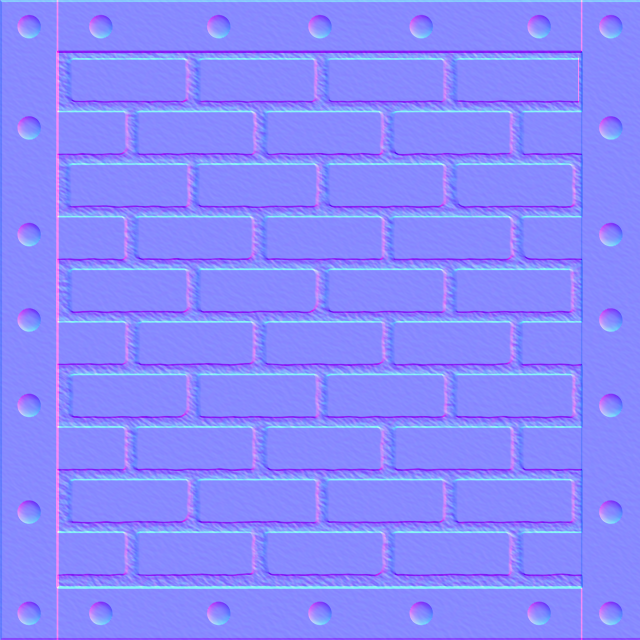
A WebGL 1 fragment shader for this texture map:

```glsl
precision highp float;
// Normal map of a brick wall inside a plate frame with round dents.
uniform vec2 u_resolution;

// The canvas spans UNITS in both directions, with y running down.
const float UNITS = 768.0;
const vec2 PANEL_MIN = vec2(69.0, 62.0);
const vec2 PANEL_MAX = vec2(698.0, 705.0);
const vec2 BRICK_PITCH = vec2(154.2, 63.1);
const vec2 BRICK_SIZE = vec2(142.0, 51.2);
const float BRICK_HEIGHT = 1.6;
const float SKIRT_HEIGHT = 0.75;
const vec3 FLAT_COLOR = vec3(0.53, 0.54, 1.0);

float hash(vec2 p) {
  vec3 q = fract(p.xyx * 0.1031);
  q += dot(q, q.yzx + 33.33);
  return fract((q.x + q.y) * q.z);
}

vec2 gradientAt(vec2 cell) {
  float angle = 6.2832 * hash(cell);
  return vec2(cos(angle), sin(angle));
}

float gradientNoise(vec2 p) {
  vec2 i = floor(p);
  vec2 f = p - i;
  vec2 u = f * f * f * (f * (f * 6.0 - 15.0) + 10.0);
  vec2 e = vec2(1.0, 0.0);
  float a = dot(gradientAt(i), f);
  float b = dot(gradientAt(i + e.xy), f - e.xy);
  float c = dot(gradientAt(i + e.yx), f - e.yx);
  float d = dot(gradientAt(i + e.xx), f - e.xx);
  return mix(mix(a, b, u.x), mix(c, d, u.x), u.y);
}

// Diagonal streaks falling to the right.
float grain(vec2 p) {
  vec2 q = vec2(0.84 * p.x + 0.54 * p.y, 0.84 * p.y - 0.54 * p.x);
  return gradientNoise(q / vec2(10.0, 5.0) + 90.0)
       + 0.5 * gradientNoise(q / vec2(5.0, 3.0) + 40.0);
}

// x: raised brick face, y: mortar skirt sloping away from it.
vec2 brickProfile(vec2 p) {
  float row = clamp(floor((p.y - 65.0) / BRICK_PITCH.y), 0.0, 9.0);
  float odd = mod(row, 2.0);
  float start = mix(83.5, 9.0, odd);
  float col = max(floor((p.x - start + 6.0) / BRICK_PITCH.x), 0.0);
  vec2 id = vec2(col, row);
  vec2 lo = vec2(start, 70.7) + id * BRICK_PITCH;
  vec2 hi = lo + BRICK_SIZE;
  lo.x += 3.0 * hash(id + 3.0) - 1.5;
  hi.x += 3.0 * hash(id + 17.0) - 1.5;
  hi.x += 40.0 * step(row, 0.5) * step(2.5, col);

  vec2 d = p - 0.5 * (lo + hi);
  vec2 corner = step(0.0, d);
  d.y += corner.y * 1.4 * gradientNoise(vec2(p.x / 17.0, row * 7.3));
  d.x += 1.4 * gradientNoise(vec2(p.y / 12.0, col * 5.7 + row));
  float chip = hash(id * 2.0 + corner + 51.0);
  float radius = 4.5 + 9.0 * pow(chip, 4.0) * (0.35 + 0.65 * corner.y);
  vec2 q = abs(d) - 0.5 * (hi - lo) + radius;
  float dist = length(max(q, 0.0)) + min(max(q.x, q.y), 0.0) - radius;

  // Crisp bevels above and below, softer ones at the sides.
  float side = smoothstep(-3.0, 3.0, q.x - q.y);
  float bevel = mix(mix(2.3, 2.0, corner.y), mix(7.0, 5.0, corner.x), side);
  float face = 1.0 - smoothstep(-0.5 * bevel, 0.5 * bevel, dist);
  return vec2(face, 1.0 - smoothstep(-0.5, 6.0, dist));
}

// Distance to the nearest dent; the layout mirrors about both axes.
float dentDistance(vec2 p) {
  vec2 q = abs(p - 0.5 * UNITS);
  float y = q.y < 51.0 ? 0.0 : q.y < 166.0 ? 102.5 : q.y < 291.0 ? 230.5 : 352.0;
  float x = q.x < 61.0 ? 0.0 : q.x < 192.0 ? 121.5 : 263.0;
  return min(length(q - vec2(349.0, y)), length(q - vec2(x, 352.0)));
}

float dent(float dist, float radius, float depth) {
  float t = min(dist / radius, 1.0);
  return -depth * (1.0 - t * t * t);
}

float surfaceHeight(vec2 p) {
  vec2 brick = brickProfile(p);
  float left = 1.0 - smoothstep(-1.0, 1.0, p.x - PANEL_MIN.x);
  float right = smoothstep(-1.0, 1.0, p.x - PANEL_MAX.x);
  float beam = max(1.0 - smoothstep(-1.0, 1.0, p.y - PANEL_MIN.y),
                   smoothstep(-1.0, 1.0, p.y - PANEL_MAX.y));
  float frame = max(max(left, right), beam);

  // Overlapping plates: left on top, then the beams, then the right one.
  float wall = dot(brick, vec2(BRICK_HEIGHT, SKIRT_HEIGHT));
  float h = mix(wall, 4.8, beam);
  h = mix(h, 3.3, right);
  h = mix(h, 7.0, left);
  h += dent(dentDistance(p), 14.0, 3.6);

  float rim = min(p.x, min(p.y, UNITS - p.y));
  h += 1.3 * smoothstep(0.0, 2.5, rim);
  return h + grain(p) * mix(0.85, 0.15, max(frame, brick.x));
}

vec2 surfaceSlope(vec2 p, float reach) {
  vec2 e = vec2(reach, 0.0);
  float dx = surfaceHeight(p - e.xy) - surfaceHeight(p + e.xy);
  float dy = surfaceHeight(p + e.yx) - surfaceHeight(p - e.yx);
  return vec2(dx, dy) / (2.0 * reach);
}

void main() {
  vec2 uv = gl_FragCoord.xy / u_resolution;
  vec2 p = vec2(uv.x, 1.0 - uv.y) * UNITS;
  vec2 slope = clamp(surfaceSlope(p, 0.8), -0.85, 0.85);
  // Slopes facing left are muted and slightly violet.
  float leftward = max(-slope.x, 0.0);
  slope += leftward * vec2(0.45, -0.2);
  vec3 color = FLAT_COLOR + vec3(0.5 * slope, -0.05 * dot(slope, slope));
  gl_FragColor = vec4(clamp(color, 0.0, 1.0), 1.0);
}
```
